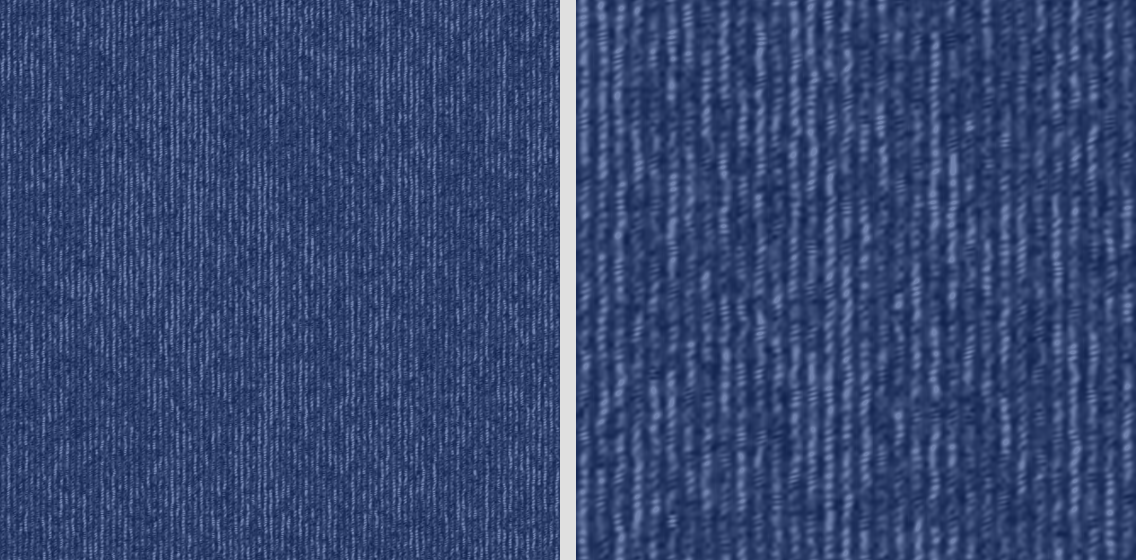
Left, the full canvas; right, a detail of the centre.
A WebGL 1 fragment shader for this texture:

```glsl
precision highp float;

// Blue ribbed loop-pile textile: narrow upright ribs of irregular loops.
// Each rib is a cosine ridge of dark yarn cut into slanted loops; a thinner
// light thread runs along it in broken streaks, under speckled fibre grain.

uniform vec2 u_resolution;

#define RIBS 96.0            // ribs across the canvas
#define STITCHES 160.0       // loops up the canvas
#define SLANT 0.65           // mean rise of a loop across its rib, in loops
#define WOBBLE 0.24          // sideways drift of each rib, in ribs
#define DARK_CUT 0.66        // how deeply dark loops are cut apart
#define LIGHT_CUT 0.36       // the same for light threads
#define DARK_YARN 0.44       // brightness of the dark yarn
#define LIGHT_YARN 0.64      // brightness added by the light thread
#define GRAIN 0.72           // strength of the fibre grain
#define SHADOW_COLOUR vec3(0.10, 0.17, 0.34)
#define LIGHT_COLOUR vec3(0.40, 0.47, 0.64)

const float TAU = 6.2831853;

float hash(vec2 p) {
  vec3 q = fract(vec3(p.xyx) * 0.1031);
  q += dot(q, q.yzx + 33.33);
  return fract((q.x + q.y) * q.z);
}

float noise(vec2 p) {
  vec2 cell = floor(p);
  vec2 f = fract(p);
  f = f * f * (3.0 - 2.0 * f);
  float low = mix(hash(cell), hash(cell + vec2(1.0, 0.0)), f.x);
  float high = mix(hash(cell + vec2(0.0, 1.0)), hash(cell + vec2(1.0, 1.0)), f.x);
  return mix(low, high, f.y);
}

// Share of light thread in a rib: streaks broken by short flecks.
float lightThread(float rib, vec2 uv) {
  float streaks = noise(vec2(rib, uv.y * 34.0 + 9.0 * hash(vec2(rib, 3.0))));
  float flecks = noise(vec2(rib + 211.0, uv.y * 115.0));
  float patches = noise(uv * vec2(12.0, 4.0) + 37.0) - 0.5;
  float ribBias = hash(vec2(rib, 71.0)) - 0.5;
  float amount = 0.52 * streaks + 0.48 * flecks + 0.18 * patches + 0.24 * ribBias;
  return smoothstep(0.38, 0.72, amount);
}

void main() {
  vec2 uv = gl_FragCoord.xy / u_resolution.y;

  // Ribs, each drifting slightly on its own
  float across = uv.x * RIBS;
  float rib = floor(across);
  float drift = noise(vec2(rib + 91.0, uv.y * 95.0)) - 0.5;
  float side = fract(across) - 0.5 + WOBBLE * drift;
  float ridge = 0.5 + 0.5 * cos(TAU * side);
  float thread = pow(ridge, 1.5);

  // Slanted loops of uneven spacing and lean, faded where too fine to resolve
  float lean = SLANT * (0.2 + 1.6 * noise(vec2(rib + 307.0, uv.y * 50.0)));
  float phase = 7.0 * hash(vec2(rib, 17.0)) + 2.0 * noise(vec2(rib + 53.0, uv.y * 80.0));
  float along = uv.y * STITCHES - lean * side + phase;
  float resolved = smoothstep(1.5, 2.5, u_resolution.y / STITCHES);
  float gap = 0.5 - 0.5 * cos(TAU * along) * resolved;

  // Dark pile with the light thread laid over it
  float pile = DARK_YARN * ridge * (1.0 - DARK_CUT * gap);
  float light = LIGHT_YARN * thread * lightThread(rib, uv) * (1.0 - LIGHT_CUT * gap);

  // Fibre grain: loop-sized flecks over a finer speckle
  vec2 leaning = vec2(uv.x, uv.y - 0.3 * uv.x);
  float flecks = noise(leaning * vec2(190.0, 185.0) + 7.0) - 0.5;
  float speckle = noise(uv * vec2(330.0, 310.0) + 23.0) - 0.5;
  float grain = GRAIN * (0.5 * flecks + 0.6 * speckle) * (0.65 + 0.35 * ridge);

  float tone = 0.115 + pile + light + grain;
  vec3 colour = mix(SHADOW_COLOUR, LIGHT_COLOUR, clamp(tone, -0.12, 1.15));
  gl_FragColor = vec4(colour, 1.0);
}
```
